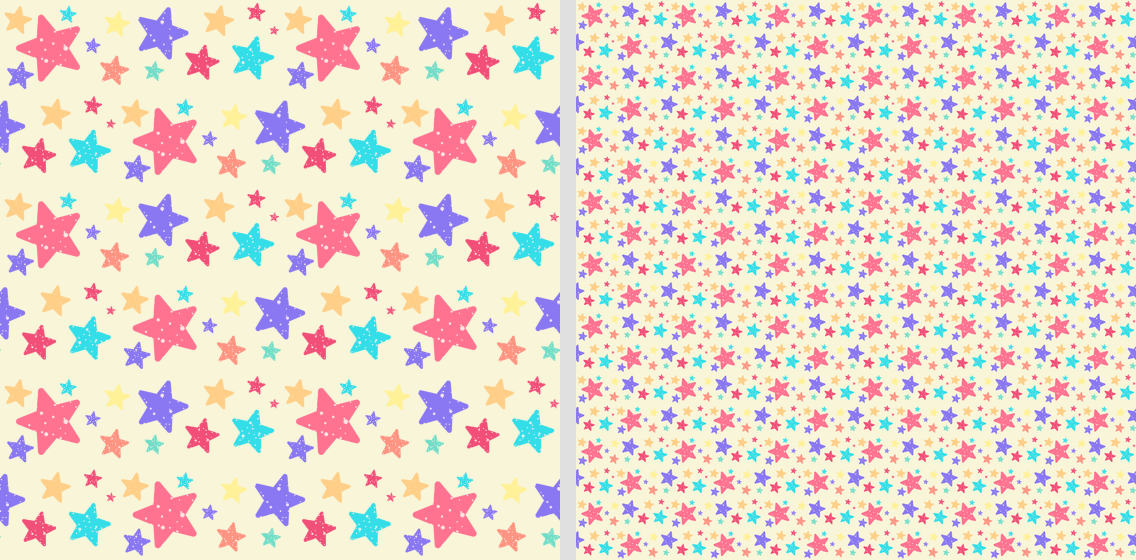
Left, the tile; right, the same tile 3 across and 3 down.
Give the GLSL for this pattern, as a Shadertoy shader.

```glsl
// Rounded, speckled pastel stars scattered in staggered rows on cream.
#define REPEATS_ACROSS 2.0
#define ROWS 6.0
#define CELL vec2(384.0, 128.0)
#define ROW_SHIFT 160.0
#define TIP 0.91
#define NOTCH 0.40
#define ROUNDING 0.09
#define SPECK_CELL 0.23
#define SPECK_CHANCE 0.65
#define BACKGROUND vec3(0.972, 0.962, 0.85)
#define SPECK_COLOUR vec3(1.0, 0.95, 0.92)

const float PI = 3.14159265;
const int STAR_COUNT = 14;

// Motif: centre x, centre y, radius, in cell units
const vec3 STARS[STAR_COUNT] = vec3[](
    vec3(70, 62, 48), vec3(221, 82, 37.5), vec3(345, 48, 31), vec3(276, 42, 25),
    vec3(299, 99, 22), vec3(24, 100, 20), vec3(156, 31, 21), vec3(27, 24, 19.5),
    vec3(160, 95, 18.5), vec3(211, 30, 14), vec3(351, 111, 13), vec3(93, 108, 12),
    vec3(127, 65, 11), vec3(376, 86, 6.5));

const int HUES[STAR_COUNT] = int[](0, 1, 2, 3, 4, 4, 5, 1, 6, 7, 3, 2, 1, 3);

// Pink, violet, cyan, crimson, apricot, salmon, lemon, mint
const vec3 PALETTE[8] = vec3[](
    vec3(1.0, 0.45, 0.57), vec3(0.54, 0.47, 0.95), vec3(0.20, 0.87, 0.91),
    vec3(0.95, 0.31, 0.47), vec3(1.0, 0.81, 0.53), vec3(1.0, 0.58, 0.51),
    vec3(1.0, 0.945, 0.59), vec3(0.44, 0.87, 0.78));

vec3 hash3(vec3 p) {
    p = fract(p * vec3(0.1031, 0.1030, 0.0973));
    p += dot(p, p.yxz + 33.33);
    return fract((p.xxy + p.yxx) * p.zyx);
}

vec2 rotate(vec2 p, float angle) {
    float c = cos(angle), s = sin(angle);
    return vec2(c * p.x - s * p.y, s * p.x + c * p.y);
}

// Signed distance to a five-pointed star with soft tips
float starDistance(vec2 p) {
    float angle = abs(mod(atan(p.y, p.x) + PI / 5.0, 0.4 * PI) - PI / 5.0);
    vec2 fromTip = length(p) * vec2(cos(angle), sin(angle)) - vec2(TIP, 0.0);
    vec2 edge = NOTCH * vec2(cos(PI / 5.0), sin(PI / 5.0)) - vec2(TIP, 0.0);
    float along = clamp(dot(fromTip, edge) / dot(edge, edge), 0.0, 1.0);
    float side = sign(edge.y * fromTip.x - edge.x * fromTip.y);
    return side * length(fromTip - edge * along) - ROUNDING;
}

// Distance to fine random specks plus a ring of three larger dots
float speckDistance(vec2 p, float seed) {
    vec2 cell = floor(p / SPECK_CELL);
    vec3 rnd = hash3(vec3(cell + 20.0, seed + 3.0));
    vec2 centre = (cell + 0.2 + 0.6 * rnd.xy) * SPECK_CELL;
    float size = mix(0.016, 0.036, fract(rnd.z * 17.0));
    float d = rnd.z < SPECK_CHANCE ? length(p - centre) - size : 1.0;
    for (int k = 0; k < 3; k++) {
        float angle = 1.8 + 1.92 * float(k) + 2.1 * seed;
        vec2 dotCentre = (0.36 + 0.03 * float(k)) * vec2(cos(angle), sin(angle));
        d = min(d, length(p - dotCentre) - 0.045 - 0.01 * float(k));
    }
    return d;
}

float coverage(float d, float pixel) {
    return smoothstep(0.75, -0.75, d / pixel);
}

void mainImage(out vec4 fragColor, in vec2 fragCoord) {
    vec2 canvas = CELL * vec2(REPEATS_ACROSS, ROWS);
    vec2 p = fragCoord / iResolution.xy * canvas;
    float pixel = canvas.y / iResolution.y;

    // Shift every other row sideways
    float row = floor(p.y / CELL.y);
    p.x -= ROW_SHIFT * (1.0 - mod(row, 2.0));
    p.y -= row * CELL.y;

    vec3 colour = BACKGROUND;
    for (int i = 0; i < STAR_COUNT; i++) {
        // Wrap sideways so stars continue across cell borders
        float radius = STARS[i].z;
        vec2 local = p - STARS[i].xy;
        local.x -= CELL.x * round(local.x / CELL.x);

        // Small stars lean a little more; the largest points left
        float tilt = radius > 40.0 ? PI / 5.0 : mix(0.2, 0.02, radius / 38.0);
        local = rotate(local / radius, -tilt);
        float localPixel = pixel / radius;

        float inside = coverage(starDistance(local), localPixel);
        if (inside > 0.0) {
            // Pale hues carry only faint specks
            bool pale = HUES[i] == 4 || HUES[i] == 6;
            float specks = coverage(speckDistance(local, float(i)), localPixel);
            specks *= pale ? 0.2 : 0.9;
            vec3 fill = mix(PALETTE[HUES[i]], SPECK_COLOUR, specks);
            colour = mix(colour, fill, inside);
        }
    }
    fragColor = vec4(colour, 1.0);
}
```
